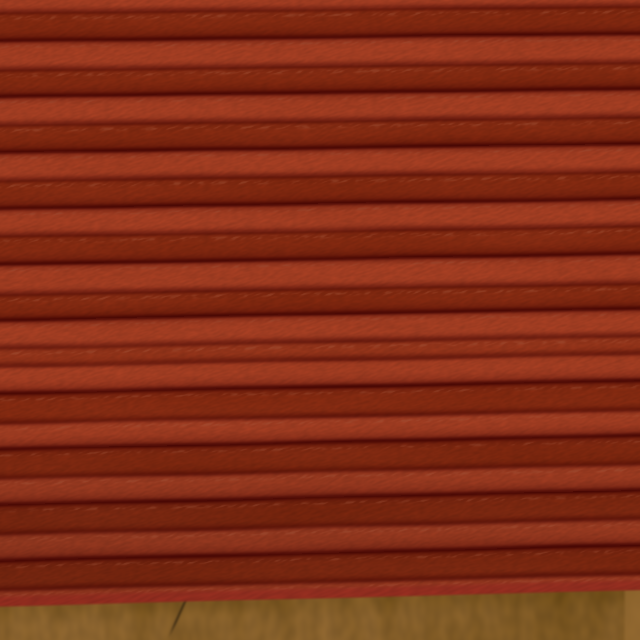
Give the GLSL for this texture, as a Shadertoy shader.

```glsl
// Red lapped boards in slightly tilted rows, above a strip of ochre ground.

const vec3 LIGHT_BOARD = vec3(0.625, 0.235, 0.130);
const vec3 DARK_BOARD  = vec3(0.490, 0.150, 0.055);
const vec3 GROOVE      = vec3(0.270, 0.020, 0.010);
const vec3 PALE_EDGE   = vec3(0.600, 0.320, 0.220);
const vec3 BOTTOM_TRIM = vec3(0.560, 0.160, 0.120);
const vec3 OCHRE       = vec3(0.540, 0.385, 0.180);
const vec3 OLIVE       = vec3(0.420, 0.290, 0.085);

const float ROW        = 0.0866; // height of a pair of boards
const float WIDE_START = 0.4909; // the one wider row with three boards
const float WIDE_END   = 0.6042;
const float WALL_END   = 0.9349;

float hash(vec2 p) {
    vec3 q = fract(p.xyx * 0.1031);
    q += dot(q, q.yzx + 33.33);
    return fract((q.x + q.y) * q.z);
}

float cornerSlope(vec2 cell, vec2 offset) {
    float a = 6.2832 * hash(cell);
    return dot(vec2(cos(a), sin(a)), offset);
}

// Gradient noise, roughly -0.7 to 0.7
float noise(vec2 p) {
    vec2 i = floor(p), f = fract(p);
    vec2 u = f * f * f * (f * (f * 6.0 - 15.0) + 10.0);
    vec2 e = vec2(0.0, 1.0);
    return mix(mix(cornerSlope(i, f), cornerSlope(i + e.yx, f - e.yx), u.x),
               mix(cornerSlope(i + e.xy, f - e.xy), cornerSlope(i + 1.0, f - 1.0), u.x), u.y);
}

// Soft line at x = 0 with a separate width on each side
float softLine(float x, float above, float below) {
    float t = x / (x < 0.0 ? above : below);
    return exp(-t * t);
}

float step3(float edge, float x) {
    return smoothstep(edge - 0.03, edge + 0.03, x);
}

vec3 boards(float depth, vec2 uv) {
    bool upper = depth < WIDE_START;
    bool wide = !upper && depth < WIDE_END;
    float height = wide ? WIDE_END - WIDE_START : ROW;
    float rows = (depth - (upper || wide ? WIDE_START : WIDE_END)) / height;
    float id = floor(rows), f = fract(rows);

    // Joint inside the row, and which of its boards is the dark one
    float jitter = hash(vec2(id + 40.0, upper ? 3.0 : 8.0)) - 0.5;
    float joint = wide ? 0.38 : 0.52 + 0.06 * jitter;
    float lower = step3(joint, f);
    float darkness = upper ? lower : 1.0 - lower;
    float lap = (f - (f < 0.5 ? 0.0 : 1.0)) * height;
    float seam = (f - joint) * height;
    float weak = softLine(seam, 0.0065, 0.0040);
    if (wide) {
        float second = (f - 0.63) * height;
        darkness = 0.45 * lower * (1.0 - step3(0.63, f));
        weak = max(weak, softLine(second, 0.0065, 0.0040));
    }

    // Painted faces: broad wear, then fine slanted grain
    float wear = noise(vec2(uv.x * 3.0, depth * 24.0));
    float grain = noise(vec2(uv.x * 45.0, (uv.y - 0.35 * uv.x) * 190.0));
    float fine = noise(vec2(uv.x * 110.0, (uv.y - 0.25 * uv.x) * 260.0) + 17.0);
    vec3 col = mix(LIGHT_BOARD, DARK_BOARD, clamp(darkness * 0.9 + 0.22 * wear, 0.0, 1.0));
    col *= 1.0 + 0.07 * grain + 0.06 * fine;
    col *= 1.0 - 0.10 * smoothstep(0.6, 0.85, depth) * (1.2 - 0.5 * uv.x);

    // Broken pale edge just under each line
    float dashes = smoothstep(-0.15, 0.5, grain + 0.5 * fine);
    float edge = softLine(lap - 0.0095, 0.0025, 0.0025)
               + softLine(seam - 0.0085, 0.003, 0.003);
    col = mix(col, PALE_EDGE, 0.40 * edge * dashes);

    // Shadow lines, deep between rows and fainter inside them
    float depthVar = 0.9 + 0.25 * noise(vec2(uv.x * 5.0, id * 3.7 + 0.5));
    float shade = softLine(lap, 0.013, 0.008);
    col = mix(col, GROOVE, 0.32 * shade);
    col = mix(col, GROOVE, 0.55 * weak * depthVar);
    col = mix(col, GROOVE, 0.88 * softLine(lap, 0.0045, 0.0035) * depthVar);
    return mix(col, BOTTOM_TRIM * (1.0 + 0.1 * grain), 0.75 * smoothstep(0.914, 0.924, depth));
}

vec3 ground(float depth, vec2 uv) {
    float columns = noise(vec2(uv.x * 30.0, uv.y * 9.0));
    float patches = noise(vec2(uv.x * 5.0 + 2.0, 4.3));
    float nearWall = 1.0 - smoothstep(0.0, 0.035, depth - WALL_END);
    vec3 col = mix(OCHRE, OLIVE, clamp(0.3 + 0.6 * patches + 0.5 * columns + 0.35 * nearWall, 0.0, 1.0));
    col *= 1.0 + 0.10 * noise(uv * vec2(70.0, 40.0));
    float crack = softLine(uv.x - 0.262 - 0.45 * uv.y, 0.003, 0.003);
    col *= 1.0 - 0.35 * crack * smoothstep(0.0, 0.03, uv.y);
    return mix(col, OCHRE * 1.08, 0.7 * smoothstep(0.972, 0.980, uv.x));
}

void mainImage(out vec4 fragColor, in vec2 fragCoord) {
    vec2 uv = fragCoord / iResolution.xy;
    float v = 1.0 - uv.y;

    // Rows climb to the right, more steeply toward the bottom
    float depth = v + (0.010 + 0.017 * v) * (uv.x - 0.5);
    depth += 0.0016 * noise(vec2(uv.x * 4.0, v * 7.0));

    float belowWall = smoothstep(-0.003, 0.003, depth - WALL_END);
    vec3 col = mix(boards(depth, uv), ground(depth, uv), belowWall);
    fragColor = vec4(clamp(col, 0.0, 1.0), 1.0);
}
```
